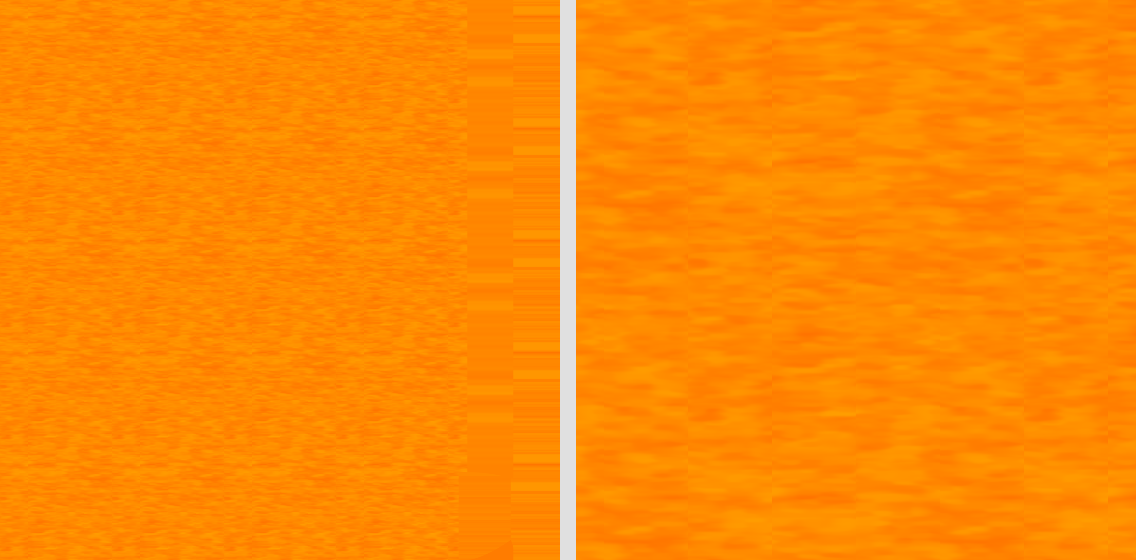
Left: the whole. Right: its middle third, enlarged.
This texture is drawn by a three.js fragment shader. Its source:

```glsl
// Orange streaked grain in a 5 by 5 repeat, each tile cut into four columns,
// with two smeared vertical bands at the right and a patch in the lower corner.
// Grain is smooth cellular noise in flat cells, wrapped to the tile.
varying vec2 vUv;

const vec3 DARK = vec3(1.0, 0.45, 0.0);
const vec3 LIGHT = vec3(1.0, 0.615, 0.0);
const float TILES = 5.0;
const float COLUMNS = 4.0;
const vec2 COARSE_GRID = vec2(10.0, 42.0);
const vec2 FINE_GRID = vec2(18.0, 76.0);
const float CELL_SHARPNESS = 5.0;
const float COLUMN_SHIFT = 0.03;
const float SOFT_BAND = 0.8346;
const float SHARP_BAND = 0.9167;
const float SHARP_BAND_LOW = 0.912;
const float PATCH_LEFT = 0.819;
const float PATCH_TOP = 0.157;
const float EDGE = 0.0008;

float hash(vec2 p) {
  p = fract(p * vec2(0.1731, 0.2319));
  p += dot(p, p.yx + 19.19);
  return fract((p.x + p.y) * p.x * 7.13);
}

// Cell tones blended by distance; p is in tiles and the result wraps.
float grain(vec2 p, vec2 grid, float seed) {
  vec2 q = p * grid;
  vec2 base = floor(q);
  float sum = 0.0;
  float weight = 0.0;
  for (int j = -1; j <= 1; j++) {
    for (int i = -1; i <= 1; i++) {
      vec2 cell = base + vec2(float(i), float(j));
      vec2 id = mod(cell, grid) + seed;
      vec2 site = cell + 0.2 + 0.6 * vec2(hash(id + 3.7), hash(id + 8.3));
      vec2 d = q - site;
      float w = exp(-CELL_SHARPNESS * dot(d, d));
      sum += w * hash(id);
      weight += w;
    }
  }
  return sum / weight - 0.5;
}

// Horizontal stripe repeating once per tile.
float stripe(float y, float center, float halfWidth, float blur) {
  float d = abs(fract(y - center + 0.5) - 0.5);
  return 1.0 - smoothstep(halfWidth - blur, halfWidth + blur, d);
}

float step1(float edge, float x) {
  return smoothstep(edge - EDGE, edge + EDGE, x);
}

// Thin dark rows shared by the grain and the sharp band; y runs down.
float darkRows(float y) {
  return stripe(y, 0.148, 0.008, 0.012)
    + 0.6 * stripe(y, 0.28, 0.007, 0.012)
    + 0.5 * stripe(y, 0.57, 0.006, 0.01)
    + 0.8 * stripe(y, 0.66, 0.009, 0.012)
    + 0.6 * stripe(y, 0.72, 0.007, 0.012);
}

float grainTone(vec2 p) {
  float column = mod(floor(p.x * COLUMNS), COLUMNS);
  float shift = COLUMN_SHIFT * (hash(vec2(column, 5.0)) - 0.5);
  vec2 q = p + vec2(0.0, shift);
  float tone = 0.55 + 0.62 * grain(q, COARSE_GRID, 11.0) + 0.38 * grain(q, FINE_GRID, 47.0);
  float rowFade = 0.65 + 0.35 * sin(6.2832 * (p.x + 0.1 + p.y));
  tone -= 0.28 * rowFade * darkRows(p.y);
  return tone + 0.03 * sin(6.2832 * (p.y * 2.0 + 0.25 * column));
}

float softBandTone(float y) {
  float tone = 0.46 + 0.04 * sin(y * 50.2655) + 0.03 * sin(y * 113.0973);
  tone += 0.33 * (stripe(y, 0.482, 0.042, 0.014) + stripe(y, 0.73, 0.042, 0.014));
  return tone - 0.14 * (stripe(y, 0.36, 0.03, 0.03) + stripe(y, 0.6, 0.03, 0.03));
}

float sharpBandTone(float y) {
  float tone = 0.53 + 0.45 * grain(vec2(0.37, y), FINE_GRID, 83.0);
  float lights = stripe(y, 0.09, 0.035, 0.008) + stripe(y, 0.345, 0.035, 0.008);
  return mix(tone, 0.84, min(lights, 1.0)) - 0.35 * darkRows(y);
}

void main() {
  vec2 uv = vUv;
  vec2 p = vec2(uv.x, 1.0 - uv.y) * TILES;
  float across = clamp((uv.x - SOFT_BAND) / (SHARP_BAND - SOFT_BAND), 0.0, 1.0);

  // Grain field, then the soft band that ends in a plain lens
  float tone = grainTone(p);
  float soft = mix(0.38, softBandTone(p.y), smoothstep(0.165, 0.18, uv.y));
  tone = mix(tone, soft, step1(SOFT_BAND, uv.x));

  // Finely lined patch with a curved top and a dark wedge at its foot
  float patchTop = PATCH_TOP - 0.012 * across * across;
  float lined = 0.43 + 0.3 * grain(vec2(0.62, p.y), FINE_GRID, 29.0);
  float wedgeTop = 0.039 * sqrt(across) * across;
  lined = mix(0.22, lined, step1(wedgeTop, uv.y));
  float inPatch = step1(PATCH_LEFT, uv.x) * (1.0 - step1(patchTop, uv.y));
  tone = mix(tone, lined, inPatch);

  // Sharp band, slightly wider beside the patch
  float lowPart = smoothstep(0.02, 0.04, uv.y) * (1.0 - step1(PATCH_TOP - 0.01, uv.y));
  float sharpEdge = mix(SHARP_BAND, SHARP_BAND_LOW, lowPart);
  tone = mix(tone, sharpBandTone(p.y), step1(sharpEdge, uv.x));

  gl_FragColor = vec4(mix(DARK, LIGHT, clamp(tone, 0.0, 1.0)), 1.0);
}
```
